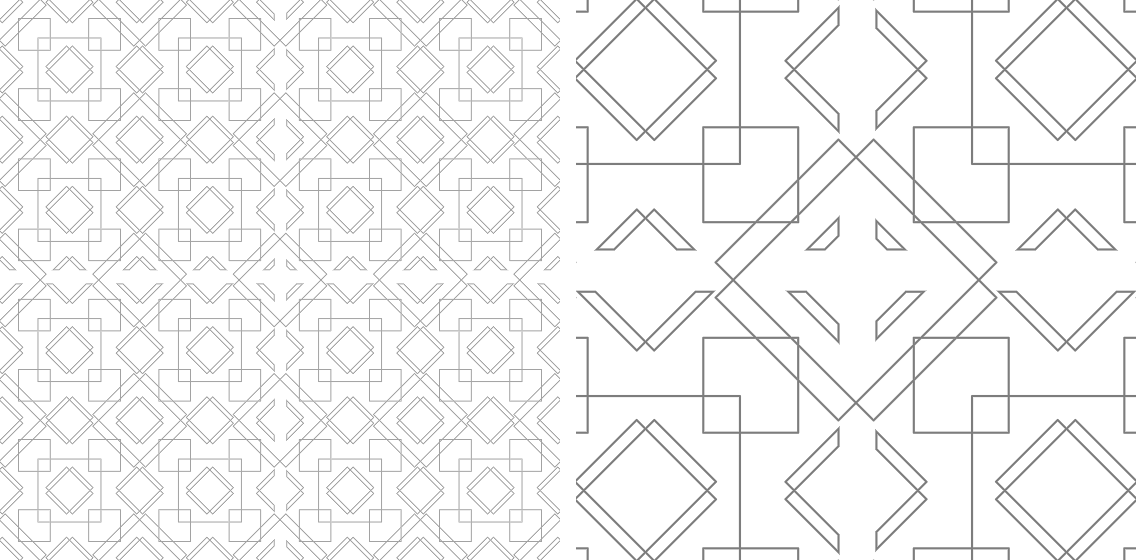
Left, the full canvas; right, a detail of the centre.
Reproduce this pattern procedurally as a three.js fragment shader.

```glsl
// Fine grey line lattice: nested squares, paired tilted rectangles forming double diamonds,
// and larger interlocking diamonds. Each motif is an outline distance on its own folded grid;
// two blank bands through the middle cut the small double diamonds and cap their ends.
varying vec2 vUv;

// Lengths are in repeats unless noted.
const float REPEATS = 3.99;              // repeats across the canvas
const float LINE_WIDTH = 0.00128;        // in canvas widths
const vec3 PAPER = vec3(1.0);
const vec3 INK = vec3(0.49);
const float BIG_SQUARE = 0.2244;         // half sides
const float SMALL_SQUARE = 0.1127;
const float SMALL_REACH = 0.1675;        // diamond centre to tip
const float SMALL_SPLIT = 0.0208;        // half gap between paired tips
const float LARGE_REACH = 0.3335;
const float LARGE_SPLIT = 0.0417;
const vec2 BAND_CENTER = vec2(0.0035, 0.0223);
const vec2 BAND_HALF = vec2(0.0450, 0.0502);

// Offset from the nearest point of a square grid
vec2 fold(vec2 p, float spacing, float shift) {
  return (fract((p - shift) / spacing + 0.5) - 0.5) * spacing;
}

float boxDistance(vec2 p, vec2 halfSize) {
  vec2 d = abs(p) - halfSize;
  return length(max(d, 0.0)) + min(max(d.x, d.y), 0.0);
}

// Area covered by exactly one of two crossed rectangles turned by 45 degrees;
// its boundary carries every edge of both.
float doubleDiamond(vec2 p, float reach, float split) {
  vec2 q = vec2(p.x + p.y, p.x - p.y) * sqrt(0.5);
  vec2 halfSize = vec2(reach + split, reach - split) * sqrt(0.5);
  float a = boxDistance(q, halfSize);
  float b = boxDistance(q, halfSize.yx);
  return max(min(a, b), -max(a, b));
}

// Part of a pixel covered by a line at distance d, also when thinner than a pixel
float lineCoverage(float d, float pixel) {
  float outer = clamp((d + 0.5 * LINE_WIDTH) / pixel + 0.5, 0.0, 1.0);
  float inner = clamp((d - 0.5 * LINE_WIDTH) / pixel + 0.5, 0.0, 1.0);
  return outer - inner;
}

void main() {
  vec2 p = (vUv - 0.5) * REPEATS;

  // Squares
  float d = abs(boxDistance(fold(p, 1.0, 0.5), vec2(BIG_SQUARE)));
  d = min(d, abs(boxDistance(fold(p, 0.5, 0.25), vec2(SMALL_SQUARE))));

  // Large diamonds
  d = min(d, abs(doubleDiamond(fold(p, 1.0, 0.0), LARGE_REACH, LARGE_SPLIT)));

  // Small diamonds, cut by the blank bands
  vec2 band = BAND_HALF - abs(p - BAND_CENTER);
  float frame = doubleDiamond(fold(p, 0.5, 0.0), SMALL_REACH, SMALL_SPLIT);
  d = min(d, abs(max(frame, max(band.x, band.y))));

  float ink = lineCoverage(d / REPEATS, fwidth(vUv.x));
  gl_FragColor = vec4(mix(PAPER, INK, ink), 1.0);
}
```
